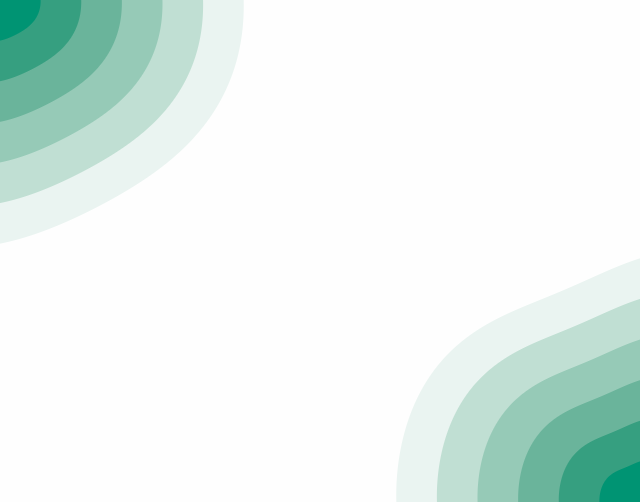
A Shadertoy shader for this background:

```glsl
#define BAND_WIDTH 0.0809
#define BAND_COUNT 6
#define BACKGROUND vec3(0.997, 0.998, 0.997)
// Strengths of the 2nd, 4th and 6th angular harmonics of each corner
#define TOP_LEFT_WAVE vec3(-0.044, 0.028, 0.0)
#define BOTTOM_RIGHT_WAVE vec3(-0.036, 0.043, -0.012)

const vec3 bandColors[BAND_COUNT] = vec3[BAND_COUNT](
    vec3(0.000, 0.580, 0.450),
    vec3(0.212, 0.624, 0.502),
    vec3(0.416, 0.706, 0.608),
    vec3(0.588, 0.792, 0.718),
    vec3(0.753, 0.875, 0.827),
    vec3(0.918, 0.957, 0.945));

// Distance from the corner, scaled so each wavy contour has a constant value
float contourDistance(vec2 offset, vec3 wave) {
    float angle = atan(offset.y, offset.x);
    float profile = 1.0 + dot(wave, sin(angle * vec3(2.0, 4.0, 6.0)));
    return length(offset) / profile;
}

// Paint nested bands from the widest to the narrowest
vec3 paintBands(vec3 color, float dist, float pixel) {
    for (int i = BAND_COUNT - 1; i >= 0; i--) {
        float edge = BAND_WIDTH * float(i + 1);
        float coverage = clamp(0.5 + (edge - dist) / pixel, 0.0, 1.0);
        color = mix(color, bandColors[i], coverage);
    }
    return color;
}

void mainImage(out vec4 fragColor, in vec2 fragCoord) {
    float pixel = 1.0 / iResolution.y;
    vec2 p = fragCoord * pixel;
    float aspect = iResolution.x * pixel;

    // Offsets pointing inward from the two decorated corners
    vec2 fromTopLeft = vec2(p.x, 1.0 - p.y);
    vec2 fromBottomRight = vec2(aspect - p.x, p.y);

    vec3 color = BACKGROUND;
    color = paintBands(color, contourDistance(fromTopLeft, TOP_LEFT_WAVE), pixel);
    color = paintBands(color, contourDistance(fromBottomRight, BOTTOM_RIGHT_WAVE), pixel);
    fragColor = vec4(color, 1.0);
}
```
